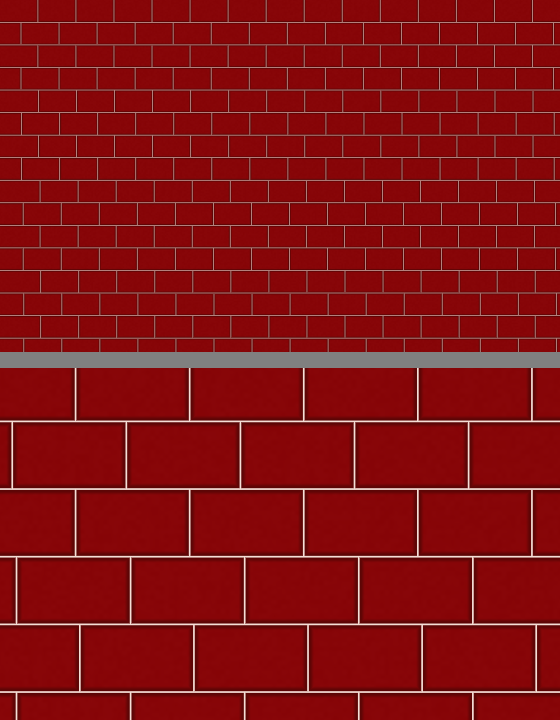
Top: the whole. Bottom: its middle third, enlarged.
This pattern is drawn by a WebGL 1 fragment shader. Its source:

```glsl
precision highp float;
// Dark red brick wall in running bond with hairline pale joints.
// Joints come from distances to a repeated grid whose rows alternate by
// about half a brick and drift slightly right every four courses.

uniform vec2 u_resolution;

float hash(vec2 p) {
    return fract(sin(dot(p, vec2(127.1, 311.7))) * 43758.55);
}

float valueNoise(vec2 p) {
    vec2 cell = floor(p);
    vec2 t = fract(p);
    t = t * t * (3.0 - 2.0 * t);
    return mix(mix(hash(cell), hash(cell + vec2(1.0, 0.0)), t.x),
               mix(hash(cell + vec2(0.0, 1.0)), hash(cell + 1.0), t.x), t.y);
}

// Signed distance to the nearest of the lines spaced evenly from zero.
float nearestLine(float x, float spacing) {
    return x - spacing * floor(x / spacing + 0.5);
}

// Share of a pixel covered by a line whose centre lies at distance d.
float lineCoverage(float d, float halfWidth, float pixel) {
    float low = max(d - 0.5 * pixel, -halfWidth);
    float high = min(d + 0.5 * pixel, halfWidth);
    return clamp((high - low) / pixel, 0.0, 1.0);
}

void main() {
    // The canvas is 512 units wide, with y measured down from the top.
    float pixel = 512.0 / u_resolution.x;
    vec2 p = vec2(gl_FragCoord.x, u_resolution.y - gl_FragCoord.y) * pixel;
    vec2 brick = vec2(34.77, 20.62);

    // Bond offset of this course
    float y = p.y + 0.17;
    float row = floor(y / brick.y);
    float band = floor(row / 4.0);
    float drift = 0.65 * (band + step(2.0, band));
    float x = p.x + 0.1 - drift - 19.3 * mod(row, 2.0);

    // Joints, left out along the top and left borders
    vec2 joint = vec2(nearestLine(x, brick.x), nearestLine(y, brick.y));
    if (p.x < 8.0) joint.x = brick.x;
    if (p.y < 8.0) joint.y = brick.y;
    float mortar = max(lineCoverage(joint.x, 0.26, pixel),
                       lineCoverage(joint.y, 0.26, pixel));

    // Faint mottling and a narrow dark rim around each brick
    float edge = min(abs(joint.x), abs(joint.y));
    float rim = 1.0 - smoothstep(0.5, 2.0, edge);
    float mottle = valueNoise(p * 0.7) - 0.5;
    vec3 color = vec3(0.53, 0.02, 0.03) + 0.012 * mottle;
    color = mix(color, vec3(0.36, 0.02, 0.02), rim);
    color = mix(color, vec3(0.96, 0.87, 0.84), mortar);

    gl_FragColor = vec4(color, 1.0);
}
```
